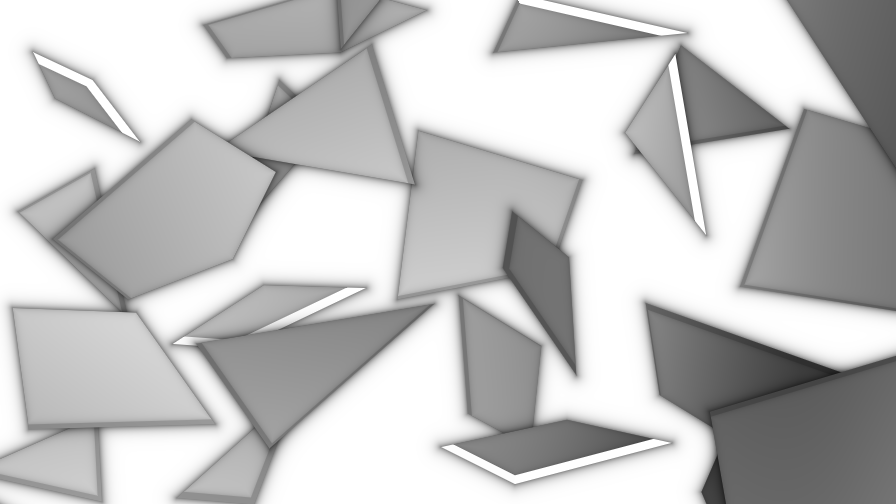
A WebGL 2 fragment shader for this background:

```glsl
#version 300 es
precision highp float;

uniform vec2 u_resolution;
out vec4 fragColor;

#define SHARD_COUNT 25
#define MIN_RADIUS 0.14
#define RADIUS_RANGE 0.12
#define RIGHT_GROWTH 0.07
#define THICKNESS 0.014
#define HALO_WIDTH 0.009
#define HALO_STRENGTH 0.48
#define DARK_TONE 0.45
#define LIGHT_TONE 0.82
#define RIGHT_SHADE 0.27
#define LIT_SHARE 0.16

const float TAU = 6.28319;

float hash(float id, float channel) {
    return fract(sin(id * 12.99 + channel * 78.23 + 1.7) * 43758.5);
}

vec2 direction(float angle) {
    return vec2(cos(angle), sin(angle));
}

// Corners lie in angular order on an ellipse, so the shard is convex.
vec2 corner(float id, float k, float sides, vec2 radii) {
    float jitter = 0.6 * (hash(id, 20.0 + k) - 0.5);
    return radii * direction(TAU * (k + jitter) / sides);
}

// Returns outline distance, front face distance and facing of the nearest side.
vec3 shardDistance(vec2 q, float id, float sides, vec2 radii, vec2 sideDir, float thickness) {
    float plane = -10.0, front = -10.0, facing = 0.0, nearest = 10.0;
    vec2 a = corner(id, sides - 1.0, sides, radii);
    for (float k = 0.0; k < sides; k++) {
        vec2 b = corner(id, k, sides, radii);
        vec2 edge = b - a;
        vec2 toPoint = q - a;
        vec2 normal = normalize(vec2(edge.y, -edge.x));
        float t = clamp(dot(toPoint, edge) / dot(edge, edge), 0.0, 1.0);
        nearest = min(nearest, length(toPoint - edge * t));

        float edgePlane = dot(toPoint, normal);
        float edgeFacing = dot(normal, sideDir);
        float inset = edgePlane + thickness * max(edgeFacing, 0.0);
        plane = max(plane, edgePlane);
        if (inset > front) {
            front = inset;
            facing = edgeFacing;
        }
        a = b;
    }
    return vec3(plane > 0.0 ? nearest : plane, front, facing);
}

float coverage(float dist) {
    return clamp(0.5 - dist * u_resolution.y, 0.0, 1.0);
}

void main() {
    vec2 p = gl_FragCoord.xy / u_resolution.y;
    float aspect = u_resolution.x / u_resolution.y;
    float rightShade = RIGHT_SHADE * smoothstep(0.55, 0.95, p.x / aspect);
    float tone = 1.0;

    for (int i = 0; i < SHARD_COUNT; i++) {
        float id = float(i);

        // Evenly spread centres with some jitter, reaching past the border
        vec2 spread = fract(vec2(0.3, 0.6) + id * vec2(0.75488, 0.56984));
        spread += 0.14 * (vec2(hash(id, 1.0), hash(id, 2.0)) - 0.5);
        vec2 center = mix(vec2(-0.04), vec2(1.04), spread) * vec2(aspect, 1.0);

        float radius = MIN_RADIUS + RADIUS_RANGE * hash(id, 3.0)
                     + RIGHT_GROWTH * smoothstep(0.6, 0.9, spread.x);
        vec2 offset = p - center;
        if (length(offset) > radius + 0.07) continue;

        // Shape and orientation
        float lit = step(hash(id, 4.0), LIT_SHARE);
        float squash = mix(0.25 + 0.7 * hash(id, 5.0), 0.28, lit);
        float pick = hash(id, 6.0);
        float sides = 3.0 + step(0.45, pick) + step(0.85, pick);
        vec2 axis = direction(TAU * hash(id, 7.0));
        vec2 q = vec2(dot(offset, axis), dot(offset, vec2(-axis.y, axis.x)));
        vec2 sideDir = mix(direction(TAU * hash(id, 8.0)), vec2(0.0, 1.0), lit);
        float thickness = THICKNESS * mix(0.5 + 0.6 * hash(id, 9.0), 1.25, lit);
        vec3 shard = shardDistance(q, id, sides, radius * vec2(1.0, squash), sideDir, thickness);

        // Soft contact shadow
        tone *= 1.0 - HALO_STRENGTH * exp(-max(shard.x, 0.0) / HALO_WIDTH);

        // Front face with a gentle gradient and darker rim
        float face = mix(DARK_TONE, LIGHT_TONE, hash(id, 10.0)) - rightShade;
        face += 0.4 * dot(offset, direction(TAU * hash(id, 11.0)));
        face = clamp(face, 0.25, 0.88);
        float rim = 1.0 - 0.14 * exp(min(shard.y, 0.0) / 0.006);

        // Side faces, bright where they meet the light
        float side = mix(face * 0.74, 1.0, lit * smoothstep(0.8, 0.9, shard.z));
        float surface = mix(side, face * rim, coverage(shard.y));
        tone = mix(tone, surface, coverage(shard.x));
    }

    fragColor = vec4(vec3(tone), 1.0);
}
```
